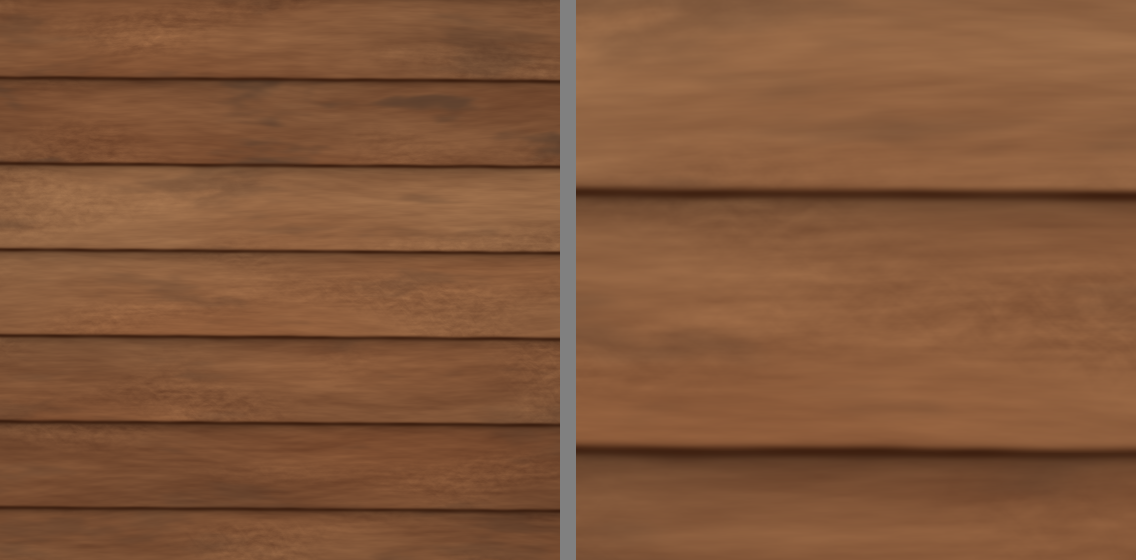
Left: the whole. Right: its middle third, enlarged.
A three.js fragment shader for this texture:

```glsl
#define PITCH 0.1535
#define FIRST_SEAM 0.1385
#define TILT 0.0065
#define SEAM_WIDTH 0.0036
#define SHADOW_REACH 0.009
#define GRAIN_BEND 0.022
#define WOOD_DARK vec3(0.385, 0.240, 0.155)
#define WOOD_LIGHT vec3(0.655, 0.470, 0.320)
#define SEAM_COLOR vec3(0.235, 0.120, 0.060)
#define STAIN_COLOR vec3(0.345, 0.245, 0.180)
#define RED_TINT vec3(1.035, 0.975, 0.930)

varying vec2 vUv;

vec2 gradientAt(vec2 cell) {
  float h = fract(sin(dot(cell, vec2(127.1, 311.7))) * 43758.5);
  return vec2(cos(h * 6.2832), sin(h * 6.2832));
}

// Gradient noise, roughly -0.7 to 0.7
float noise(vec2 p) {
  vec2 i = floor(p);
  vec2 f = p - i;
  vec2 u = f * f * f * (f * (f * 6.0 - 15.0) + 10.0);
  vec2 e = vec2(1.0, 0.0);
  float low = mix(dot(gradientAt(i), f), dot(gradientAt(i + e), f - e), u.x);
  float high = mix(dot(gradientAt(i + e.yx), f - e.yx),
                   dot(gradientAt(i + e.xx), f - e.xx), u.x);
  return mix(low, high, u.y);
}

float fbm(vec2 p) {
  float sum = 0.0;
  float gain = 1.0;
  for (int octave = 0; octave < 4; octave++) {
    sum += gain * noise(p);
    p = p * 2.03 + 11.7;
    gain *= 0.55;
  }
  return sum;
}

// Overall lightness of each board, counted from the top
float boardTone(float board) {
  float cycle = -cos(1.5708 * (board - 1.0));
  float pale = exp(-2.5 * (board - 2.0) * (board - 2.0));
  return 0.43 + 0.11 * cycle + 0.24 * pale - 0.015 * board;
}

vec3 woodColor(vec2 uv, float board, float across) {
  vec2 p = uv + vec2(board * 7.31, board * 3.17);

  // Bent grain: broad bands, long fibres, fine streaks
  p.y += GRAIN_BEND * noise(p * vec2(2.6, 5.0));
  float bands = fbm(p * vec2(2.8, 19.0));
  float fibres = fbm(p * vec2(9.0, 75.0) + 5.3);
  float streaks = noise(p * vec2(26.0, 170.0));

  // Short ripples gathered in patches
  float patches = smoothstep(-0.1, 0.45, noise(p * vec2(3.2, 9.0) + 2.7));
  vec2 bent = p + 0.006 * noise(p * 38.0);
  float ripples = fbm(bent * vec2(48.0, 92.0));

  float tone = boardTone(board) + 0.24 * bands + 0.13 * fibres
             + 0.07 * streaks + 0.20 * patches * ripples;
  tone += 0.05 * sin(3.1416 * across);
  vec3 wood = mix(WOOD_DARK, WOOD_LIGHT, clamp(tone, -0.1, 1.1));

  // Redder and yellower boards
  float pale = exp(-2.5 * (board - 2.0) * (board - 2.0));
  float red = 0.5 + 0.9 * noise(p * vec2(1.7, 6.0) + 8.1) - 0.5 * pale;
  wood *= mix(vec3(1.0), RED_TINT, clamp(red, 0.0, 1.0));

  // Grey stains, strongest on the second board
  float stained = 0.28 + 0.42 * exp(-3.0 * (board - 1.0) * (board - 1.0));
  float stain = smoothstep(0.12, 0.60, fbm(p * vec2(3.6, 13.0) + 21.4));
  return mix(wood, STAIN_COLOR, stained * stain);
}

void main() {
  // Board index and position within it, measured downward
  float depth = 1.0 - vUv.y - TILT * vUv.x;
  depth += 0.0012 * noise(vec2(vUv.x * 14.0, floor(depth / PITCH + 0.6) * 5.7));
  float row = (depth - FIRST_SEAM) / PITCH + 1.0;
  float board = floor(row);
  float across = row - board;
  vec3 color = woodColor(vUv, board, across);

  // Shadow cast on the upper edge of each board
  float below = (across - step(0.5, across)) * PITCH;
  float shadow = smoothstep(-0.002, 0.002, below)
               * exp(-max(below, 0.0) / SHADOW_REACH);
  color *= 1.0 - 0.36 * shadow;

  // Dark soft seam, uneven along its length
  float wear = 0.88 + 0.25 * noise(vec2(vUv.x * 18.0, floor(row + 0.5) * 3.9));
  float seam = exp(-pow(abs(below) / SEAM_WIDTH, 2.0));
  color = mix(color, SEAM_COLOR, clamp(seam * wear, 0.0, 1.0));

  // Gentle falloff toward the corners
  vec2 fromCentre = vUv - 0.5;
  color *= 1.02 - 0.16 * dot(fromCentre, fromCentre);
  gl_FragColor = vec4(color, 1.0);
}
```
